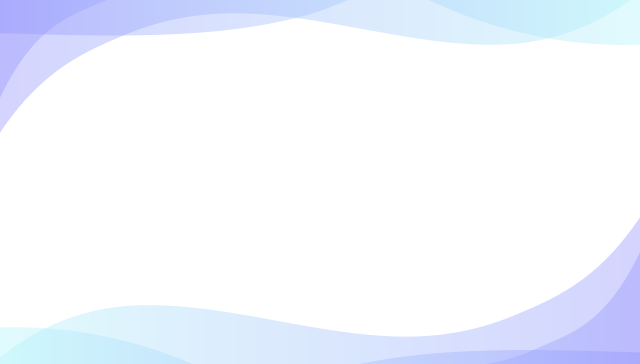
Write a Shadertoy shader that draws this background.

```glsl
const vec2 GRID = vec2(768.0, 439.0);   // layout units across the canvas
const float LAYER_ALPHA = 0.4;
const vec3 LILAC = vec3(0.58, 0.58, 0.99);
const vec3 CYAN = vec3(0.70, 0.96, 0.98);

// Knots hold x, depth below the edge, and slope
const vec3 BROAD[5] = vec3[5](
    vec3(0.0, 160.0, -1.5), vec3(150.0, 42.0, -0.42), vec3(280.0, 16.0, 0.0),
    vec3(590.0, 54.0, 0.0), vec3(768.0, -9.0, -0.8));
const vec3 SHALLOW[5] = vec3[5](
    vec3(0.0, 40.0, 0.03), vec3(170.0, 42.5, -0.02), vec3(358.0, 21.0, -0.25),
    vec3(430.0, -5.0, -0.42), vec3(768.0, -200.0, -0.7));
const vec3 CORNERS[5] = vec3[5](
    vec3(0.0, 118.0, -2.1), vec3(128.0, 0.0, -0.45), vec3(300.0, -22.0, 0.0),
    vec3(515.0, 0.0, 0.48), vec3(768.0, 54.0, -0.03));

// Cubic Hermite segment between two knots
float hermite(vec3 a, vec3 b, float x) {
    float span = b.x - a.x;
    float t = (x - a.x) / span;
    float s = 1.0 - t;
    return mix(a.y, b.y, t * t * (3.0 - 2.0 * t))
         + span * t * s * (a.z * s - b.z * t);
}

float waveDepth(vec3 knots[5], float x) {
    float depth = hermite(knots[0], knots[1], x);
    for (int i = 1; i < 4; i++) {
        if (x >= knots[i].x) depth = hermite(knots[i], knots[i + 1], x);
    }
    return depth;
}

// Light let through by one translucent wave, with a smooth edge
float waveLight(vec3 knots[5], vec2 p, float shift, float pixel) {
    float depth = waveDepth(knots, p.x);
    float slope = waveDepth(knots, p.x + 0.5) - waveDepth(knots, p.x - 0.5);
    float inside = (depth + shift - p.y) * inversesqrt(1.0 + slope * slope);
    return 1.0 - LAYER_ALPHA * clamp(inside / pixel + 0.5, 0.0, 1.0);
}

// Three overlapping waves along one edge, tinted from lilac to cyan
vec3 waveBand(vec2 p, vec3 shifts, float pixel) {
    float light = waveLight(BROAD, p, shifts.x, pixel)
                * waveLight(SHALLOW, p, shifts.y, pixel)
                * waveLight(CORNERS, p, shifts.z, pixel);
    vec3 tint = mix(LILAC, CYAN, clamp(p.x / GRID.x, 0.0, 1.0));
    return mix(tint, vec3(1.0), light);
}

void mainImage(out vec4 fragColor, in vec2 fragCoord) {
    vec2 bottom = fragCoord / iResolution.xy * GRID;
    bottom.x = GRID.x - bottom.x;
    vec2 top = GRID - bottom;
    float pixel = GRID.x / iResolution.x;

    // The lower band is the upper one turned half around and shifted
    float cornerShift = mix(17.0, -10.0, smoothstep(200.0, 540.0, bottom.x));
    vec3 color = waveBand(top, vec3(0.0), pixel)
               * waveBand(bottom, vec3(17.0, -26.0, cornerShift), pixel);
    fragColor = vec4(color, 1.0);
}
```
